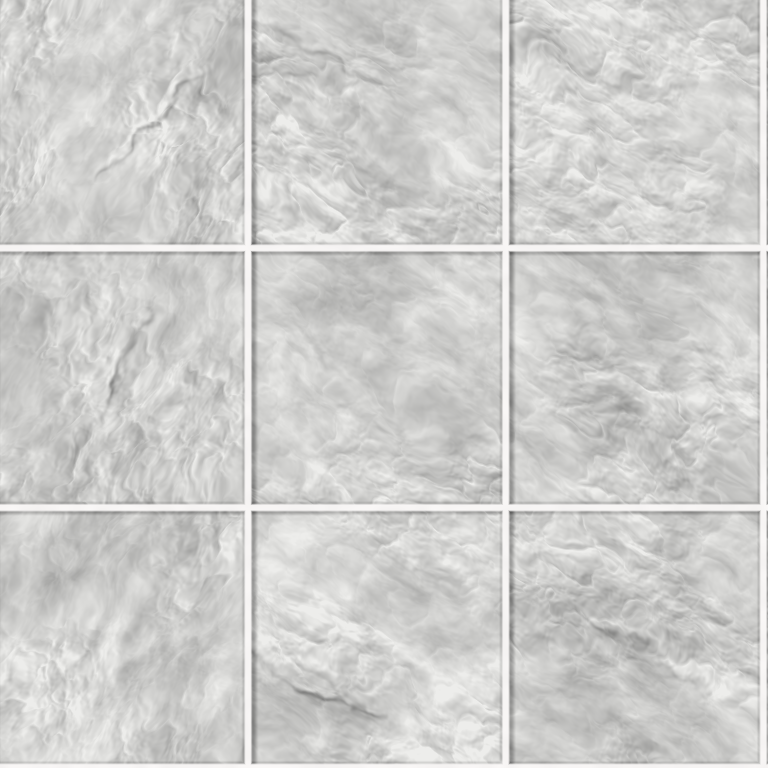
Give the GLSL for this texture, as a Shadertoy shader.

```glsl
// Pale grey stone tiles, three by three, parted by bright grout lines.
// Each tile gets its own soft noise clouds, embossed grain and diagonal
// cracks; shaded rims beside the grout make the joints look raised.

#define TILE vec2(0.3355, 0.338)      // tile pitch in canvas units
#define ORIGIN vec2(0.323, 0.001)     // a crossing of two grout lines
#define GROUT_HALF 0.0045             // half width of a grout line
#define GROUT_COLOR vec3(0.968, 0.960, 0.957)
#define STONE_TINT vec3(1.0, 1.0, 0.991)
#define STONE_MEAN 0.815
#define CLOUD_DEPTH 0.20
#define GRAIN_DEPTH 0.22
#define RELIEF_DEPTH 0.42
#define CRACK_DEPTH 0.19

float hash(vec2 p) {
    vec3 q = fract(p.xyx * 0.1031);
    q += dot(q, q.yzx + 33.33);
    return fract((q.x + q.y) * q.z);
}

float noise(vec2 p) {
    vec2 i = floor(p), f = fract(p);
    f = f * f * (3.0 - 2.0 * f);
    return mix(mix(hash(i), hash(i + vec2(1, 0)), f.x),
               mix(hash(i + vec2(0, 1)), hash(i + vec2(1, 1)), f.x), f.y);
}

// Layered noise, about 0.5 on average
float fbm(vec2 p) {
    float sum = 0.0, amp = 0.5;
    for (int i = 0; i < 4; i++) {
        sum += amp * noise(p);
        p = mat2(1.6, 1.2, -1.2, 1.6) * p + 7.3;
        amp *= 0.5;
    }
    return sum / 0.94;
}

float bell(float x, float width) {
    return exp(-x * x / (width * width));
}

// Height of the rough, flaky stone surface
float ridges(vec2 p) {
    return 1.0 - abs(2.0 * fbm(p * 9.0) - 1.0);
}

// Brightness change from the wandering cracks of one tile
float cracks(vec2 f, vec2 id, float slope) {
    float shade = 0.0;
    for (int i = 0; i < 2; i++) {
        vec2 seed = id * 5.7 + float(i) * 13.1;
        vec2 centre = 0.2 + 0.6 * vec2(hash(seed), hash(seed + 3.1));
        float angle = slope + 0.4 * (hash(seed + 6.2) - 0.5);
        float reach = 0.25 + 0.35 * hash(seed + 9.4);
        float strength = smoothstep(0.3, 0.95, hash(seed + 12.7));
        vec2 dir = vec2(cos(angle), sin(angle));
        vec2 d = f - centre;
        float along = dot(d, dir);
        float across = dot(d, vec2(-dir.y, dir.x))
                     + 0.16 * (fbm(f * 6.0 + seed) - 0.5);
        float fade = 1.0 - smoothstep(0.4 * reach, reach, abs(along));
        fade *= strength * (0.3 + noise(f * 14.0 + seed));
        shade -= fade * (CRACK_DEPTH * bell(across, 0.012)
                       + 0.3 * CRACK_DEPTH * bell(across + 0.04, 0.07));
        shade += fade * 0.08 * bell(across - 0.026, 0.013);
    }
    return shade;
}

float stone(vec2 f, vec2 tile) {
    vec2 id = tile + 20.0;
    float slope = tile.x < 0.0 ? 1.0 : -0.6;

    // Streaks run along the slope of the tile
    float c = cos(slope), s = sin(slope);
    vec2 p = mat2(c, -s, s, c) * f * vec2(0.85, 1.2) + id * 17.3;
    vec2 q = p + 0.15 * vec2(fbm(p * 4.0), fbm(p * 4.0 + 41.0));

    // Clouds, fine mottling and a tone for each tile
    float shade = STONE_MEAN + 0.02 * (hash(id + 2.6) - 0.5);
    shade += CLOUD_DEPTH * (fbm(q * 3.2) - 0.5);
    shade += GRAIN_DEPTH * (fbm(q * vec2(10.0, 15.0) + 5.0) - 0.5);

    // Embossed flakes and pale fold lines, rougher in patches
    float rough = mix(0.35, 1.0, smoothstep(0.3, 0.7, noise(p * 3.0 + 9.0)));
    float height = ridges(q);
    shade += RELIEF_DEPTH * rough * (height - ridges(q + vec2(0.010, -0.009)));
    shade += 0.02 * rough * smoothstep(0.85, 1.0, height);

    return shade + cracks(f, id, slope);
}

void mainImage(out vec4 fragColor, in vec2 fragCoord) {
    vec2 uv = fragCoord / iResolution.xy;
    float soft = max(0.0018, 1.0 / iResolution.y);

    vec2 cell = (uv - ORIGIN) / TILE;
    vec2 tile = floor(cell), f = cell - tile;
    vec2 low = f * TILE - GROUT_HALF;            // from left and bottom joints
    vec2 high = (1.0 - f) * TILE - GROUT_HALF;   // from right and top joints

    // Stone with dark rims: broad at left and top, thin at right and bottom
    float shade = clamp(stone(f, tile), 0.5, 0.93);
    shade -= 0.25 * (1.0 - smoothstep(0.002, 0.010, low.x));
    shade -= 0.19 * (1.0 - smoothstep(0.001, 0.007, high.y));
    shade -= 0.11 * (1.0 - smoothstep(0.001, 0.005, min(low.y, high.x)));
    vec3 color = shade * STONE_TINT;

    // Grout, slightly uneven
    vec2 nearest = min(low, high);
    float grout = 1.0 - smoothstep(-soft, soft, min(nearest.x, nearest.y));
    vec3 groutColor = GROUT_COLOR + 0.025 * (noise(uv * 60.0) - 0.5);
    fragColor = vec4(mix(color, groutColor, grout), 1.0);
}
```
